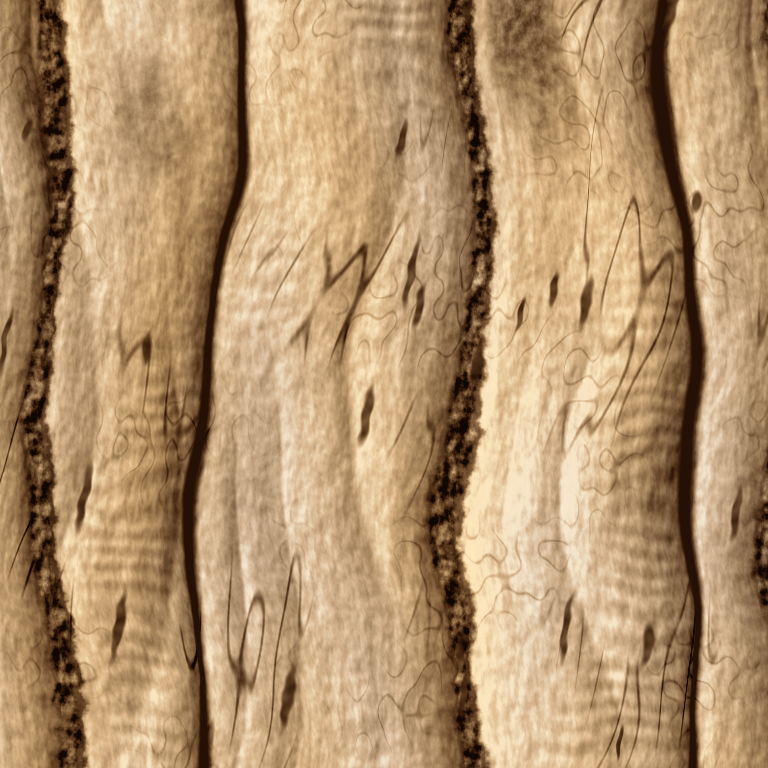
Give the GLSL for this texture, as a three.js fragment shader.

```glsl
// Weathered tree trunk: swaying vertical folds split by deep, rubble-filled grooves.
// A single brightness value is built up from folds, grooves, cracks and grain,
// all on gradient noise, and is then coloured through a six-step wood ramp.

#define GROOVE_COUNT 5
#define GROOVE_SPACING 0.25
#define GROOVE_WIDTH 0.011
#define SHADOW_REACH 0.034
#define GASH_COUNT 22
#define FOLD_DENSITY 10.0
#define FOLD_DEPTH 0.30
#define BASE_TONE 0.73
#define GRAIN_DEPTH 0.10
#define RELIEF_DEPTH 0.20

varying vec2 vUv;

float hash(vec2 p) {
  vec3 q = fract(p.xyx * 0.1031);
  q += dot(q, q.yzx + 33.33);
  return fract((q.x + q.y) * q.z);
}

float cornerSlope(vec2 cell, vec2 offset) {
  float angle = 6.2832 * hash(cell);
  return dot(vec2(cos(angle), sin(angle)), offset);
}

// Gradient noise, about -1 to 1
float noise(vec2 p) {
  vec2 c = floor(p), f = p - c, e = vec2(1.0, 0.0);
  vec2 s = f * f * f * (f * (f * 6.0 - 15.0) + 10.0);
  float low = mix(cornerSlope(c, f), cornerSlope(c + e, f - e), s.x);
  float high = mix(cornerSlope(c + e.yx, f - e.yx), cornerSlope(c + 1.0, f - 1.0), s.x);
  return 1.4 * mix(low, high, s.y);
}

float fbm(vec2 p) {
  float sum = 0.0, gain = 0.6;
  for (int i = 0; i < 4; i++) {
    sum += gain * noise(p);
    p = p * 2.03 + 17.7;
    gain *= 0.55;
  }
  return sum;
}

// Thin line along the zero crossings of a noise value
float crackLine(float n, float width) {
  return 1.0 - smoothstep(0.0, width, abs(n));
}

vec3 woodRamp(float t) {
  vec3 c = mix(vec3(0.16, 0.07, 0.02), vec3(0.32, 0.20, 0.10), clamp((t - 0.09) / 0.13, 0.0, 1.0));
  c = mix(c, vec3(0.50, 0.37, 0.24), clamp((t - 0.22) / 0.17, 0.0, 1.0));
  c = mix(c, vec3(0.67, 0.54, 0.38), clamp((t - 0.39) / 0.17, 0.0, 1.0));
  c = mix(c, vec3(0.85, 0.71, 0.54), clamp((t - 0.56) / 0.17, 0.0, 1.0));
  c = mix(c, vec3(0.97, 0.89, 0.75), clamp((t - 0.73) / 0.16, 0.0, 1.0));
  return c * clamp(t / 0.09, 0.4, 1.0) + 0.12 * clamp(t - 0.89, 0.0, 0.3);
}

void main() {
  vec2 p = vUv;
  float sway = 0.045 * noise(p * vec2(1.5, 1.9) + 3.1) + 0.010 * noise(p * vec2(5.0, 6.0));
  vec2 q = vec2(p.x + sway, p.y);

  // Lobed folds: bright on the left edge, dimming to a crease on the right
  float lobe = fract(q.x * FOLD_DENSITY + 1.1 * noise(q * vec2(4.0, 1.4) + 8.0));
  lobe -= smoothstep(0.90, 1.0, lobe);
  float foldMask = smoothstep(-0.35, 0.5, noise(q * vec2(5.0, 1.6) + 21.0));
  float tone = BASE_TONE + FOLD_DEPTH * foldMask * (0.42 - lobe);
  tone += 0.13 * noise(q * vec2(7.0, 1.2) + 40.0);

  // Long fibres, fine grain and embossed relief
  tone += 0.12 * fbm(q * vec2(36.0, 4.0));
  tone += GRAIN_DEPTH * fbm(q * vec2(120.0, 55.0));
  vec2 reliefPoint = q * vec2(42.0, 20.0);
  tone += RELIEF_DEPTH * (fbm(reliefPoint + vec2(0.16, -0.12)) - fbm(reliefPoint));

  // Faint cross ripples in patches
  float rippleMask = smoothstep(0.1, 0.5, noise(p * vec2(6.0, 2.2) + 5.5));
  tone += 0.06 * rippleMask * sin(p.y * 215.0 + 5.0 * noise(p * 11.0));

  // Leaning splits along the fibres, and small surface checks
  float splits = crackLine(noise(vec2(q.x - 0.22 * p.y, p.y) * vec2(30.0, 4.5) + 12.0), 0.09);
  tone -= 0.36 * splits * smoothstep(0.05, 0.4, noise(q * vec2(7.0, 4.0) + 31.0));
  float checks = crackLine(noise(q * vec2(34.0, 22.0) + 60.0), 0.10);
  tone -= 0.15 * checks * smoothstep(0.0, 0.5, noise(p * 6.0 + 14.0));

  // Scaly charred patches near the top
  float char1 = smoothstep(0.70, 1.0, p.y + 0.12 * fbm(q * vec2(30.0, 8.0)));
  char1 *= smoothstep(0.12, 0.45, noise(q * vec2(6.0, 2.0) + 2.3));
  tone = mix(tone, 0.30 + 0.35 * fbm(q * vec2(75.0, 60.0)), 0.85 * char1);

  // Deep grooves: broad shadow on the left, pale lip on the right
  float shadow = 0.0, lip = 0.0, core = 0.0, rubble = 0.0;
  for (int i = 0; i < GROOVE_COUNT; i++) {
    float id = float(i);
    float crumbly = mod(id + 1.0, 2.0);
    float centre = 0.08 + GROOVE_SPACING * id - 0.055 * sin(1.9 * id);
    centre += 0.05 * noise(vec2(p.y * 1.6, id * 7.3 + 0.4)) + 0.008 * noise(vec2(p.y * 7.0, id * 3.7));
    float d = q.x - centre + (0.001 + 0.009 * crumbly) * fbm(p * 38.0);
    float width = GROOVE_WIDTH * (0.75 + 0.75 * crumbly + 0.9 * noise(vec2(p.y * 4.0, id * 5.1 + 9.0)));
    width = max(width, 0.004);
    float outside = max(abs(d) - width, 0.0);
    float leftSide = 1.0 - smoothstep(-0.003, 0.003, d);
    shadow = max(shadow, exp(-outside / mix(0.005, SHADOW_REACH, leftSide)));
    lip = max(lip, smoothstep(width, width + 0.007, d) * exp(-outside / 0.025));
    float inside = 1.0 - smoothstep(width * 0.5, width * 1.15, abs(d));
    core = max(core, inside);
    rubble = max(rubble, inside * crumbly);
  }
  tone += 0.20 * lip - 0.42 * shadow;
  vec2 lumpPoint = p * vec2(48.0, 36.0);
  float lumps = 0.21 + 0.6 * (fbm(lumpPoint + vec2(0.25, -0.25)) - fbm(lumpPoint)) + 0.16 * noise(p * 28.0);
  tone = mix(tone, mix(0.08, lumps, rubble), core);

  // Scattered gashes and pits, slightly leaning
  for (int i = 0; i < GASH_COUNT; i++) {
    float id = float(i);
    vec2 d = p - vec2(hash(vec2(id, 4.0)), hash(vec2(id, 9.0)));
    d.x += 0.004 * noise(p * 40.0) - 0.18 * d.y;
    vec2 size = vec2(0.003 + 0.005 * hash(vec2(id, 15.0)), 0.015 + 0.04 * hash(vec2(id, 23.0)));
    float gash = 1.0 - smoothstep(0.55, 1.15, length(d / size));
    tone = mix(tone, 0.16 + 0.15 * noise(p * 70.0), 0.85 * gash);
  }

  // Warm and grey drifts of colour
  float warmth = noise(q * vec2(7.0, 2.0) + 70.0);
  vec3 wood = woodRamp(tone) * (1.0 + warmth * vec3(0.03, 0.0, -0.10));
  gl_FragColor = vec4(clamp(wood, 0.0, 1.0), 1.0);
}
```
